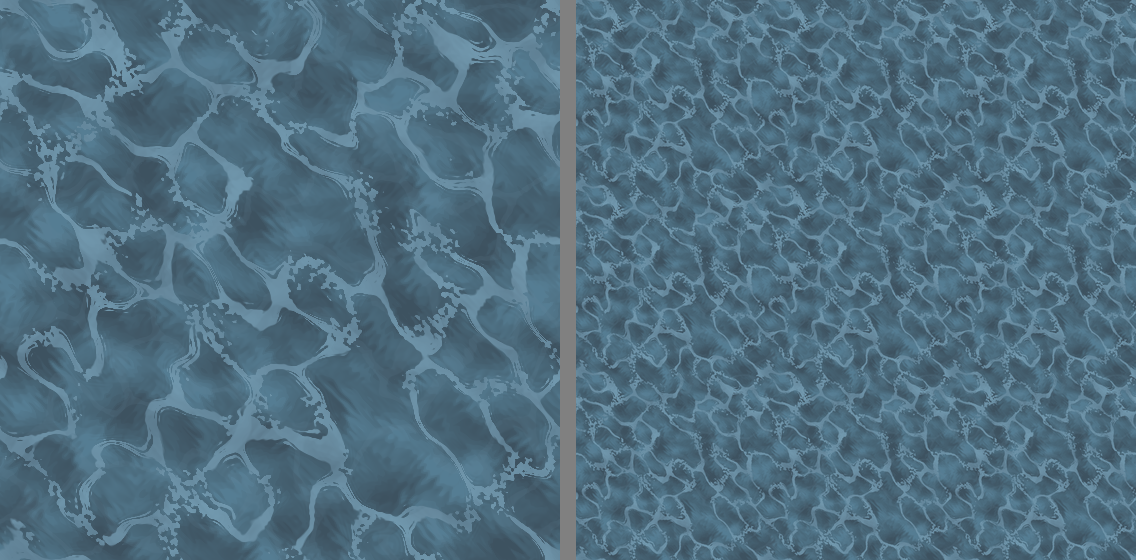
Left: one tile. Right: repeated 3 by 3.
Write a WebGL 1 fragment shader that draws this texture.

```glsl
precision highp float;
// Painted water: dark brushed pools separated by a net of pale, ragged foam.
// Pools are smooth cells merged by group; wrapping gradient noise on diagonal
// axes supplies the brush strokes, bristle lines and torn foam edges.
uniform vec2 u_resolution;

const vec2 POOL_GRID = vec2(8.0, 5.0);
const vec2 VEIL_GRID = vec2(7.0, 6.0);
const float ROUNDING = 8.0;

const vec3 DEEP = vec3(0.240, 0.320, 0.375);
const vec3 WATER = vec3(0.280, 0.398, 0.465);
const vec3 SHALLOW = vec3(0.335, 0.490, 0.575);
const vec3 FOAM_GREY = vec3(0.400, 0.530, 0.610);
const vec3 FOAM_BLUE = vec3(0.450, 0.605, 0.690);

// The canvas shifts a diagonal grid by (a, b) and (a, -b): fold both away.
vec2 wrapCell(vec2 cell, vec2 grid) {
  cell -= grid * floor((cell.y + 0.5) / grid.y);
  cell.x = mod(cell.x + 0.5, 2.0 * grid.x);
  return floor(cell + vec2(0.0, 0.5));
}

vec2 hash2(vec2 cell, float seed) {
  vec3 p = fract(cell.xyx * vec3(0.1031, 0.1030, 0.0973) + seed * 0.137);
  p += dot(p, p.yzx + 33.33);
  return fract((p.xx + p.yz) * p.zy);
}

float cornerSlope(vec2 cell, vec2 offset, vec2 grid, float seed) {
  float angle = 6.2832 * hash2(wrapCell(cell, grid), seed).x;
  return dot(vec2(cos(angle), sin(angle)), offset);
}

// Tiling gradient noise, roughly -0.7 to 0.7.
float noise(vec2 diagonal, vec2 grid, float seed) {
  vec2 p = diagonal * grid;
  vec2 i = floor(p);
  vec2 f = p - i;
  vec2 u = f * f * f * (f * (f * 6.0 - 15.0) + 10.0);
  vec2 e = vec2(1.0, 0.0);
  float low = mix(cornerSlope(i, f, grid, seed),
                  cornerSlope(i + e.xy, f - e.xy, grid, seed), u.x);
  float high = mix(cornerSlope(i + e.yx, f - e.yx, grid, seed),
                   cornerSlope(i + e.xx, f - e.xx, grid, seed), u.x);
  return mix(low, high, u.y);
}

// Rounded distance to the border between groups of cells, in cell units.
float poolEdge(vec2 diagonal, vec2 grid, float seed) {
  vec2 bend = vec2(noise(diagonal, vec2(10.0, 8.0), seed + 1.0),
                   noise(diagonal, vec2(9.0, 7.0), seed + 2.0));
  vec2 p = diagonal * grid + 0.4 * bend;
  vec2 base = floor(p);
  vec4 groups = vec4(0.0);
  for (int y = -2; y <= 2; y++) {
    for (int x = -2; x <= 2; x++) {
      vec2 cell = base + vec2(float(x), float(y));
      vec2 id = wrapCell(cell, grid);
      vec2 centre = cell + 0.12 + 0.76 * hash2(id, seed);
      float group = floor(4.0 * hash2(id, seed + 3.7).y);
      vec4 member = vec4(equal(vec4(0.0, 1.0, 2.0, 3.0), vec4(group)));
      groups += member * exp(-ROUNDING * distance(p, centre));
    }
  }
  float most = max(max(groups.x, groups.y), max(groups.z, groups.w));
  float rest = max(dot(groups, vec4(1.0)) - most, 1e-9);
  return 0.5 * log(most / rest) / ROUNDING;
}

// Dry-brush strokes that change direction from place to place.
float brush(vec2 diagonal, float seed) {
  float turn = smoothstep(-0.12, 0.12, noise(diagonal, vec2(7.0, 6.0), seed));
  return mix(noise(diagonal, vec2(80.0, 20.0), seed + 1.0),
             noise(diagonal, vec2(26.0, 64.0), seed + 2.0), turn);
}

// Overlapping flat patches: soft terraces cut from broad noise.
float patches(vec2 diagonal, float seed) {
  float tone = 0.5 + 0.85 * noise(diagonal, vec2(7.0, 5.0), seed)
             + 0.60 * noise(diagonal, vec2(15.0, 11.0), seed + 1.0);
  float level = tone * 6.0;
  float terrace = (floor(level) + smoothstep(0.35, 0.65, fract(level))) / 6.0;
  return mix(tone, terrace, 0.6);
}

vec3 waterColour(float tone) {
  vec3 dark = mix(DEEP, WATER, clamp(tone * 2.0, 0.0, 1.0));
  return mix(dark, SHALLOW, clamp(tone * 2.0 - 1.0, 0.0, 1.0));
}

void main() {
  vec2 uv = gl_FragCoord.xy / u_resolution;
  vec2 diagonal = vec2(uv.x + uv.y, uv.x - uv.y);
  float stroke = brush(diagonal, 11.0);
  float edge = poolEdge(diagonal, POOL_GRID, 5.0);
  float veilEdge = poolEdge(diagonal, VEIL_GRID, 23.0);

  // Foam outline: varying width, parallel bristle lines and torn patches.
  float width = 0.05 + 0.06 * noise(diagonal, vec2(6.0, 5.0), 31.0);
  float torn = smoothstep(0.02, 0.25, noise(diagonal, vec2(8.0, 7.0), 37.0));
  float tatter = noise(diagonal, vec2(62.0, 50.0), 41.0)
               + 0.5 * noise(diagonal, vec2(120.0, 95.0), 43.0);
  float bristly = smoothstep(-0.1, 0.2, noise(diagonal, vec2(13.0, 11.0), 47.0));
  float lines = sin(edge * 125.0 + 5.0 * noise(diagonal, vec2(18.0, 14.0), 53.0));
  float ragged = edge + torn * 0.26 * tatter + 0.035 * stroke
               + bristly * (1.0 - torn) * 0.035 * (lines + tatter);
  float foam = 1.0 - smoothstep(-0.012, 0.012, ragged - width);

  // Water: patches with brushed borders under a faint second net.
  float tone = patches(diagonal + 0.035 * stroke, 61.0) + 0.16 * stroke;
  tone -= 0.05 * lines * bristly * (1.0 - smoothstep(0.1, 0.25, edge));
  float veil = 1.0 - smoothstep(0.035, 0.06, veilEdge + 0.04 * stroke);
  vec3 water = mix(waterColour(tone), FOAM_GREY, 0.13 * veil);

  // Foam drifts between grey and blue, with glazed darker passages.
  float tint = patches(diagonal + 0.02 * stroke, 71.0) + 0.2 * stroke;
  vec3 foamTint = mix(FOAM_GREY, FOAM_BLUE, clamp(tint, 0.0, 1.0));
  float cover = 0.95 - 0.2 * smoothstep(0.08, 0.12, veilEdge) * (1.0 - tint);
  gl_FragColor = vec4(mix(water, foamTint, foam * clamp(cover, 0.0, 1.0)), 1.0);
}
```
